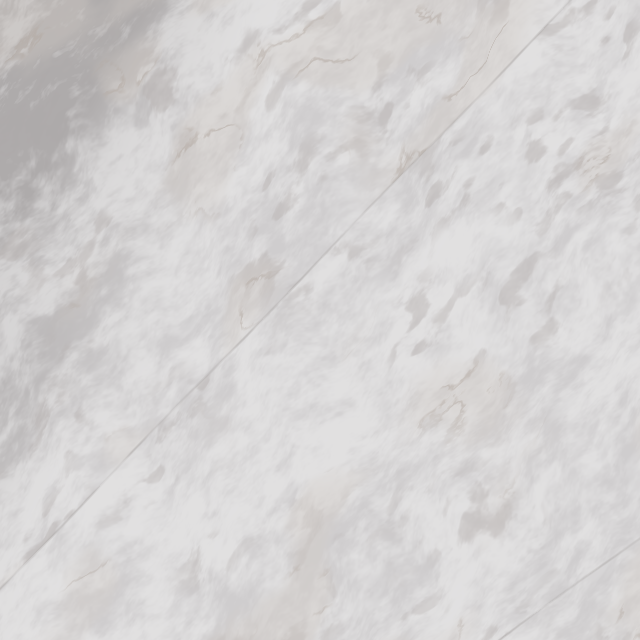
Give the GLSL for this texture, as a WebGL 2 fragment shader.

```glsl
#version 300 es
precision highp float;
// Pale grey marble planks divided by fine, slanted seams.
// Smoothed cellular noise, stretched along the grain and bent by sines,
// gives a mottled body; gated flecks and short veins add warm wear.

uniform vec2 u_resolution;
out vec4 outColor;

vec3 hash3(vec2 p) {
    vec3 q = fract(vec3(p.xyx) * vec3(0.1031, 0.1030, 0.0973));
    q += dot(q, q.yxz + 33.33);
    return fract((q.xxy + q.yzz) * q.zyx);
}

// Cellular noise: nearby random cell values blended by distance.
float cells(vec2 p) {
    vec2 base = floor(p);
    float total = 0.0, weight = 0.0;
    for (int y = -1; y <= 1; y++) {
        for (int x = -1; x <= 1; x++) {
            vec2 id = base + vec2(x, y);
            vec3 h = hash3(id + 100.0);
            vec2 d = id + 0.15 + 0.7 * h.xy - p;
            float w = exp(-3.6 * dot(d, d));
            total += w * h.z;
            weight += w;
        }
    }
    return total / weight;
}

float clouds(vec2 p) {
    float sum = 0.0, amplitude = 0.36;
    for (int i = 0; i < 4; i++) {
        sum += amplitude * cells(p);
        p = mat2(0.97, 0.24, -0.24, 0.97) * p * 2.05 + 17.3;
        amplitude *= 0.74;
    }
    return sum;
}

void main() {
    vec2 uv = gl_FragCoord.xy / u_resolution;
    float pixel = 1.0 / min(u_resolution.x, u_resolution.y);

    // Seams fan out slightly; each one starts another plank.
    float plank = 0.0, seam = 0.0;
    for (int i = 0; i < 2; i++) {
        float k = float(i);
        float slope = 1.03 - 0.30 * k;
        float d = (uv.y - slope * uv.x - 0.08 + 0.65 * k) / sqrt(1.0 + slope * slope);
        d += 0.0012 * sin(uv.x * 19.0 + k);
        plank += step(d, 0.0);
        float line = 1.0 - smoothstep(0.0, 0.0016 + pixel, abs(d));
        seam = max(seam, line * (0.2 + 0.8 * cells(uv * 30.0)));
    }

    // Grain frame: x runs across the streaks, y along them.
    vec2 grain = vec2(dot(uv, vec2(0.78, -0.62)), dot(uv, vec2(0.62, 0.78)));
    grain.x += 0.012 * sin(grain.y * 11.0 + 3.0 * sin(grain.x * 7.0));
    grain.x += 0.004 * sin(grain.y * 31.0 + grain.x * 18.0);
    grain.x += 0.002 * sin(grain.y * 83.0 + grain.x * 47.0);
    grain += plank * vec2(3.7, 1.9);

    float broad = cells(grain * vec2(8.0, 3.0) + 4.0);
    float cloud = clouds(grain * vec2(18.0, 9.0) + 7.0);
    float fine = clouds(grain * vec2(44.0, 21.0) + 51.0);

    // Low-contrast mottled body, with thin milky streaks along the grain.
    float tone = 0.38 * cloud + 0.16 * broad + 0.46 * fine;
    vec3 color = mix(vec3(0.882, 0.878, 0.879), vec3(0.812, 0.804, 0.808),
                     smoothstep(0.35, 0.66, tone));
    float milk = smoothstep(0.50, 0.70, clouds(grain * vec2(24.0, 7.0) + 83.0));
    color = mix(color, vec3(0.885, 0.883, 0.884), 0.4 * milk);

    // Smoky streaks spread from the upper left corner down the left side.
    float reach = uv.x * 1.25 + (1.0 - uv.y) * 0.58;
    float corner = 1.0 - smoothstep(0.0, 0.66, reach + 0.22 * (0.5 - broad));
    float streak = smoothstep(0.36, 0.62, 0.2 * broad + 0.4 * cloud + 0.4 * fine);
    color = mix(color, vec3(0.665, 0.652, 0.652), min(corner * (0.45 + 0.75 * streak), 0.9));

    // Small ragged flecks drawn out by the grain, gathered in groups.
    float fleck = 0.65 * cells(grain * vec2(66.0, 30.0) + 9.0) + 0.35 * fine;
    fleck = smoothstep(0.54, 0.72, fleck);
    fleck *= smoothstep(0.40, 0.70, cells(grain * vec2(13.0, 8.0) + 31.0));
    color = mix(color, vec3(0.715, 0.692, 0.685), 0.42 * fleck);

    // Soft warm stains hold short, faint vein fragments.
    float stain = 0.75 * cells(grain * vec2(14.0, 7.0) + 67.0) + 0.25 * cloud;
    stain = smoothstep(0.52, 0.74, stain);
    float contour = abs(cells(grain * vec2(23.0, 11.0) + 23.0) + 0.4 * fine - 0.69);
    float vein = stain * (1.0 - smoothstep(0.0, 0.06, contour));
    vein *= smoothstep(0.38, 0.62, cells(grain * vec2(33.0, 21.0) + 5.0));
    color = mix(color, vec3(0.825, 0.800, 0.778), 0.38 * stain);
    color = mix(color, vec3(0.70, 0.66, 0.63), 0.5 * vein);

    color = mix(color, vec3(0.69, 0.675, 0.67), 0.65 * seam);
    outColor = vec4(color, 1.0);
}
```
